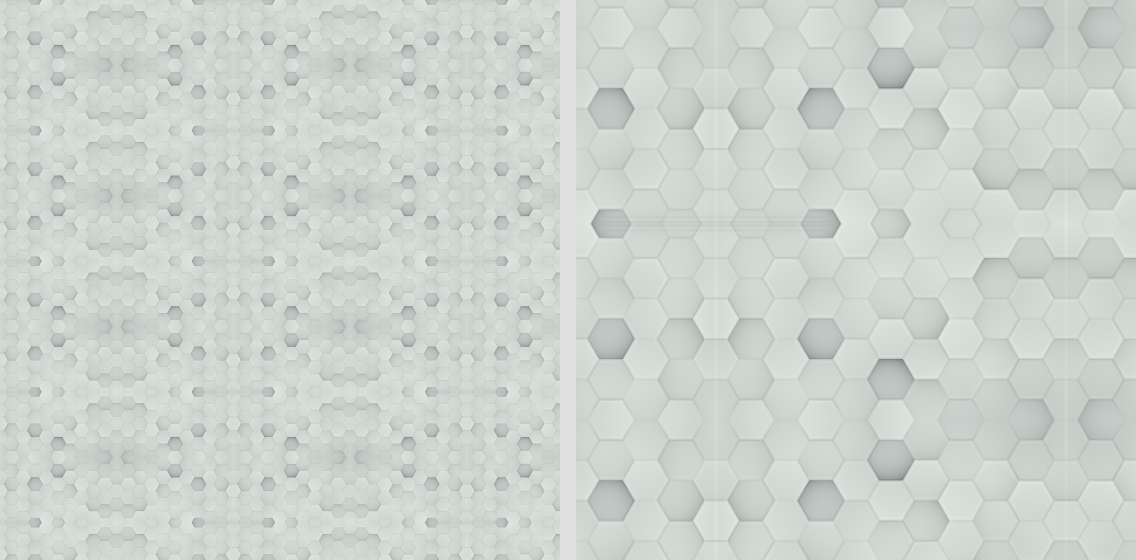
Left, the full canvas; right, a detail of the centre.
Reproduce this pattern procedurally as a Shadertoy shader.

```glsl
#define HEX_PITCH 0.02406
#define HALF_TILE vec2(0.20833, 0.11667)
#define TILE_ORIGIN vec2(0.0, 0.1835)
#define LOW_COLOR vec3(0.675, 0.715, 0.705)
#define HIGH_COLOR vec3(0.842, 0.870, 0.850)
#define SHADOW_DEPTH 0.46
#define SHADOW_REACH 0.17
#define GROOVE_WIDTH 0.032
#define GROOVE_DEPTH 0.095
#define TILT 0.036
#define TONE_VARIATION 0.022
#define SAMPLES 3

const float COLUMN = 0.8660254;

float hash(vec2 p) {
    return fract(sin(dot(p, vec2(127.1, 311.7))) * 43758.55);
}

vec2 gradient(vec2 p) {
    float a = 6.28318 * hash(p);
    return vec2(cos(a), sin(a));
}

float gradientNoise(vec2 p) {
    vec2 i = floor(p), f = fract(p), e = vec2(1.0, 0.0);
    vec2 s = f * f * (3.0 - 2.0 * f);
    float bottom = mix(dot(gradient(i), f), dot(gradient(i + e.xy), f - e.xy), s.x);
    float top = mix(dot(gradient(i + e.yx), f - e.yx), dot(gradient(i + 1.0), f - 1.0), s.x);
    return mix(bottom, top, s.y);
}

// Column number and height in rows; even columns sit half a row higher
vec2 hexCell(vec2 p) {
    float x = p.x / COLUMN;
    vec2 odd = vec2(2.0 * floor(x * 0.5) + 1.0, floor(p.y + 0.5));
    vec2 even = vec2(2.0 * floor(x * 0.5 + 0.5), floor(p.y) + 0.5);
    vec2 toOdd = p - odd * vec2(COLUMN, 1.0);
    vec2 toEven = p - even * vec2(COLUMN, 1.0);
    return dot(toOdd, toOdd) < dot(toEven, toEven) ? odd : even;
}

// Height of each prism: random, with pits, raised caps and a plateau
float prismHeight(vec2 cell) {
    cell = floor(abs(cell) * 2.0 + 0.5) * 0.5;
    float c = cell.x, r = cell.y;
    float h = mix(0.76, 0.95, hash(cell * vec2(1.0, 2.0) + 3.0));
    h -= 0.15 * (1.0 - smoothstep(0.6, 2.2, length((cell - vec2(8.0, 0.0)) * vec2(0.4, 1.0))));

    bool diagonalPit = c + 2.0 * r == 7.0 && (r == 1.0 || r == 2.0);
    bool seamPit = c == 3.0 && r == 5.0;
    if (diagonalPit || seamPit) h = 0.52;
    if (c == 1.0 && r == 2.0) h = 0.7;
    if (c == 9.0 && r == 0.0) h = 0.56;
    if (abs(c - 4.0) == 1.0 && r == 0.0) h = 0.97;
    if (c == 7.0 && r == 2.0) h = 1.0;
    if (c == 4.0 && r > 4.4) h = 1.0;

    float plateauEdge = 3.2 + 0.32 * (c - 6.0);
    if (c > 5.9 && r > plateauEdge) h = 0.95;
    else if (c > 7.9 && r > plateauEdge - 1.0) h = 0.74;
    return h;
}

vec3 surface(vec2 canvas) {
    // Mirrored tile, measured in prism pitches
    vec2 period = 2.0 * HALF_TILE;
    vec2 p = abs(mod(canvas - TILE_ORIGIN + HALF_TILE, period) - HALF_TILE) / HEX_PITCH;
    vec2 border = HALF_TILE / HEX_PITCH;

    vec2 cell = hexCell(p);
    vec2 q = p - cell * vec2(COLUMN, 1.0);
    vec2 slope = gradient(cell * vec2(1.0, 2.0) + 7.0);
    float h = prismHeight(cell);

    // One-sided shadows, uneven grooves and lit rims along the six sides
    float shadow = 0.0, groove = 0.0, rim = 0.0;
    for (int i = 0; i < 6; i++) {
        float a = radians(30.0 + 60.0 * float(i));
        vec2 side = vec2(cos(a), sin(a));
        vec2 neighbor = cell + side / vec2(COLUMN, 1.0);
        float rise = prismHeight(neighbor) - h;
        float d = max(0.5 - dot(q, side), 0.0);
        float facing = 0.25 + 0.75 * max(-dot(side, slope), 0.0);
        shadow += facing * max(rise, 0.0) * exp(-d / SHADOW_REACH);

        float sharedSide = hash(floor((cell + neighbor) * 2.0 + 0.5));
        float line = 1.0 - smoothstep(0.2 * GROOVE_WIDTH, 1.5 * GROOVE_WIDTH, d);
        groove = max(groove, line * (0.15 + 0.6 * sharedSide + 1.2 * abs(rise)));
        float inset = (d - 1.8 * GROOVE_WIDTH) / GROOVE_WIDTH;
        rim = max(rim, exp(-inset * inset) * smoothstep(0.0, 0.12, -rise));
    }
    float focus = mix(0.3, 1.0, smoothstep(0.05, 0.5, p.y));

    vec3 color = mix(LOW_COLOR, HIGH_COLOR, h);
    color *= 1.0 - SHADOW_DEPTH * min(shadow, 0.6);
    color *= 1.0 - GROOVE_DEPTH * groove * focus;
    color += 0.02 * rim * focus;

    // Slight tilt of each top and broad uneven light
    color += TILT * dot(q, slope);
    color += TONE_VARIATION * gradientNoise(p * 0.45 + 11.0);

    // Fine streaks and pale seams at the mirror lines
    float streakArea = smoothstep(border.y - 0.4, border.y, p.y) * (1.0 - smoothstep(2.2, 3.2, p.x));
    color -= streakArea * (0.02 + 0.02 * sin(p.y * 50.0));
    float seam = min(p.x, border.x - p.x);
    color += 0.02 * (1.0 - smoothstep(0.01, 0.06, seam));
    return color;
}

void mainImage(out vec4 fragColor, in vec2 fragCoord) {
    vec3 sum = vec3(0.0);
    for (int y = 0; y < SAMPLES; y++)
        for (int x = 0; x < SAMPLES; x++) {
            vec2 offset = (vec2(x, y) + 0.5) / float(SAMPLES) - 0.5;
            sum += surface((fragCoord + offset) / iResolution.y);
        }
    fragColor = vec4(sum / float(SAMPLES * SAMPLES), 1.0);
}
```
